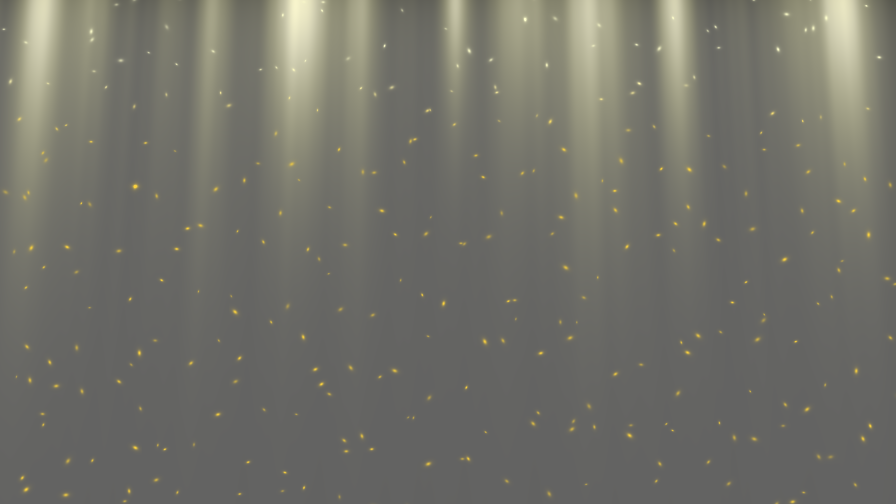
A Shadertoy shader for this background:

```glsl
// Pale golden light shafts falling over a grey backdrop strewn with tiny glints.

#define BASE_GREY    vec3(0.382, 0.382, 0.380)
#define SHAFT_OLIVE  vec3(1.00, 0.98, 0.52)
#define SHAFT_CREAM  vec3(1.00, 0.98, 0.74)
#define GLINT_GOLD   vec3(0.98, 0.82, 0.24)
#define GLINT_PALE   vec3(1.00, 1.00, 0.80)
#define SPREAD       0.10
#define STREAK_GAIN  0.55
#define GLINT_LAYERS 3
#define GLINT_ROWS   8.0
#define GLINT_CHANCE 0.88
#define GLINT_SIZE   0.0031

// Each shaft: centre x, half width, strength, reach down the canvas
const int SHAFT_COUNT = 12;
const vec4 SHAFTS[SHAFT_COUNT] = vec4[](
    vec4(0.047, 0.024, 0.45, 0.30), vec4(0.103, 0.022, 0.19, 0.26),
    vec4(0.190, 0.014, 0.08, 0.30), vec4(0.240, 0.017, 0.24, 0.32),
    vec4(0.338, 0.033, 0.52, 0.23), vec4(0.402, 0.020, 0.20, 0.25),
    vec4(0.509, 0.013, 0.40, 0.17), vec4(0.585, 0.030, 0.28, 0.22),
    vec4(0.662, 0.029, 0.42, 0.29), vec4(0.752, 0.017, 0.43, 0.24),
    vec4(0.880, 0.024, 0.15, 0.28), vec4(0.938, 0.027, 0.50, 0.25));

float hash(vec3 p) {
    p = fract(p * vec3(0.1031, 0.1130, 0.0973));
    p += dot(p, p.yzx + 33.33);
    return fract((p.x + p.y) * p.z);
}

// One-dimensional gradient noise, roughly -0.5 to 0.5
float gradientNoise(float x) {
    float i = floor(x), f = x - i;
    float left = hash(vec3(i, 7.0, 3.0)) * 2.0 - 1.0;
    float right = hash(vec3(i + 1.0, 7.0, 3.0)) * 2.0 - 1.0;
    float blend = f * f * f * (f * (f * 6.0 - 15.0) + 10.0);
    return mix(left * f, right * (f - 1.0), blend);
}

// Brightness of all shafts, fanning out gently with depth
float shaftLight(float x, float depth) {
    float fanned = 0.5 + (x - 0.5) / (1.0 + SPREAD * depth);
    float light = 0.0;
    for (int i = 0; i < SHAFT_COUNT; i++) {
        vec4 shaft = SHAFTS[i];
        float across = (fanned - shaft.x) / (shaft.y * (1.0 + 0.5 * depth));
        light += shaft.z * exp(-across * across - pow(depth / shaft.w, 1.35));
    }
    float streaks = gradientNoise(fanned * 26.0) + 0.5 * gradientNoise(fanned * 71.0);
    float haze = 0.075 * exp(-depth * 2.8);
    return max(0.0, light * (1.0 + 0.6 * STREAK_GAIN * streaks)
                  + haze * (1.0 + 2.0 * STREAK_GAIN * streaks));
}

// Strength of the small slanted glint in one cell of a scattered layer
float glint(vec2 p, float layer) {
    vec2 grid = p * GLINT_ROWS + layer * vec2(0.37, 0.61);
    vec2 cell = floor(grid);
    vec3 seed = vec3(cell + 11.0, layer * 17.0 + 5.0);
    vec2 jitter = vec2(hash(seed), hash(seed + 41.0));
    vec2 offset = (grid - cell - mix(vec2(0.1), vec2(0.9), jitter)) / GLINT_ROWS;

    float angle = 6.2832 * hash(seed + 83.0);
    float c = cos(angle), s = sin(angle);
    offset = mat2(c, -s, s, c) * offset;
    float size = GLINT_SIZE * mix(0.55, 1.25, hash(seed + 127.0));
    offset /= size * vec2(1.25, 0.8);

    float r2 = dot(offset, offset);
    float power = step(hash(seed + 171.0), GLINT_CHANCE) * mix(0.4, 1.0, hash(seed + 213.0));
    return power * (0.9 * exp(-r2) + 0.16 * exp(-r2 * 0.2));
}

void mainImage(out vec4 fragColor, in vec2 fragCoord) {
    vec2 uv = fragCoord / iResolution.xy;
    vec2 p = fragCoord / iResolution.y;
    float depth = 1.0 - uv.y;

    // Backdrop, dimmer along the top edge and at the far right
    vec3 color = BASE_GREY - 0.07 * exp(-depth / 0.05);
    color -= 0.05 * smoothstep(0.975, 1.0, uv.x) * exp(-depth * 3.0);

    // Light shafts turn from olive to cream as they brighten
    float light = shaftLight(uv.x, depth);
    color += light * mix(SHAFT_OLIVE, SHAFT_CREAM, smoothstep(0.1, 0.5, light));

    // Glints, pale near the light and golden below
    float sparkle = 0.0;
    for (int i = 0; i < GLINT_LAYERS; i++) sparkle += glint(p, float(i));
    vec3 glintColor = mix(GLINT_PALE, GLINT_GOLD, smoothstep(0.1, 0.32, depth));
    color = mix(color, glintColor, min(sparkle, 1.0));

    fragColor = vec4(clamp(color, 0.0, 1.0), 1.0);
}
```
